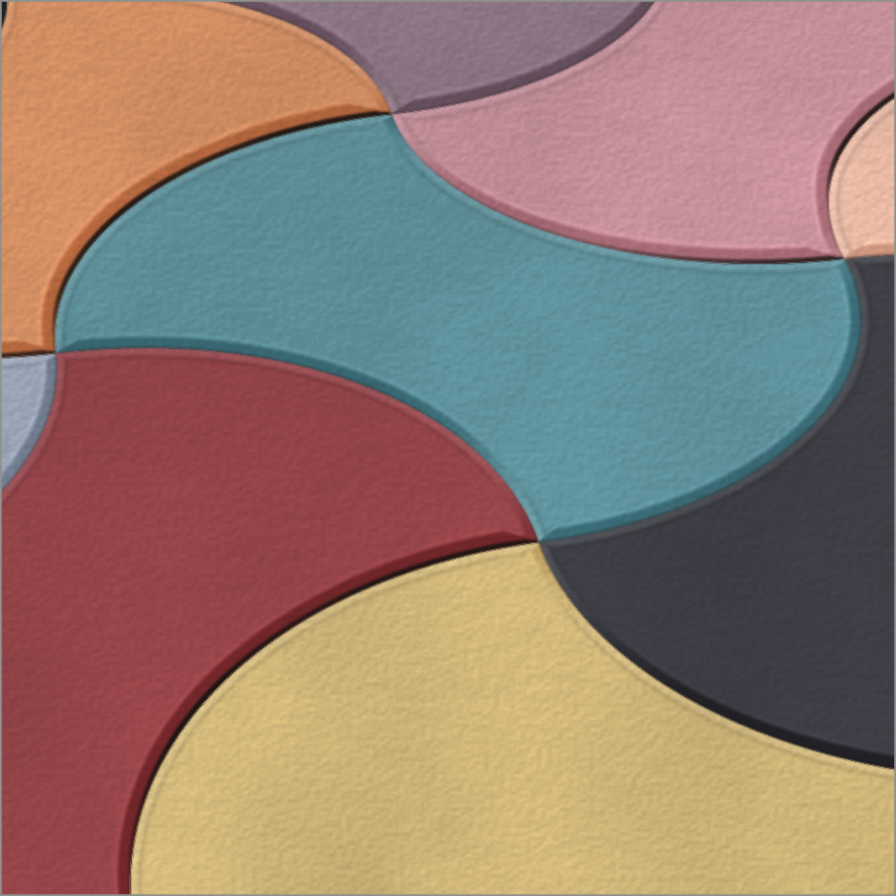
Write a WebGL 2 fragment shader that draws this pattern.

```glsl
#version 300 es
precision highp float;
// Large bevelled axe-head paving tiles seen in perspective, one colour per tile.
// A homography maps the canvas to a square lattice; each tile is a disc minus two
// neighbouring discs, shaded by distance to its edge and softened by a small kernel.

uniform vec2 u_resolution;
out vec4 fragColor;

const float DISC_RADIUS = 0.70711;          // passes through the cell corners
const float SOFTNESS = 0.0015;              // tap spacing of the softening kernel
const vec2 SHADE_DIR = vec2(0.6, -0.8);     // edges facing this way are dark
const vec3 JOINT = vec3(0.11, 0.08, 0.07);
const vec3 FRAME = vec3(0.56, 0.57, 0.55);

// Tile colours, three per lattice row from the bottom up
const vec3 PALETTE[9] = vec3[9](
    vec3(0.61, 0.65, 0.72), vec3(0.59, 0.27, 0.29), vec3(0.81, 0.71, 0.47),
    vec3(0.83, 0.56, 0.39), vec3(0.37, 0.57, 0.61), vec3(0.24, 0.24, 0.27),
    vec3(0.56, 0.47, 0.53), vec3(0.78, 0.57, 0.61), vec3(0.89, 0.71, 0.63));

float hash(vec2 p) {
    vec3 q = fract(vec3(p.xyx) * 0.1031);
    q += dot(q, q.yzx + 33.33);
    return fract((q.x + q.y) * q.z);
}

float noise(vec2 p) {
    vec2 i = floor(p), f = fract(p);
    f = f * f * (3.0 - 2.0 * f);
    return mix(mix(hash(i), hash(i + vec2(1, 0)), f.x),
               mix(hash(i + vec2(0, 1)), hash(i + vec2(1, 1)), f.x), f.y);
}

float fbm(vec2 p) {
    float sum = 0.0, amp = 0.5;
    for (int i = 0; i < 4; i++) {
        sum += amp * noise(p);
        p = p * 2.03 + 17.0;
        amp *= 0.5;
    }
    return sum;
}

// Canvas to lattice; a unit cell holds one tile
vec2 toLattice(vec2 p) {
    const mat3 VIEW = mat3(0.30115, 0.19176, 0.00275,
                           -0.42308, 0.49008, -0.10138,
                           0.23735, -0.30873, 0.28993);
    vec3 q = VIEW * vec3(p, 1.0);
    return q.xy / q.z;
}

bool isOdd(vec2 cell) { return mod(cell.x + cell.y, 2.0) > 0.5; }

// Signed distance in lattice units, negative inside; odd tiles are turned
float axeHead(vec2 uv, vec2 cell) {
    vec2 q = uv - cell - 0.5;
    if (isOdd(cell)) q = q.yx;
    float bite = DISC_RADIUS - length(vec2(q.x, abs(q.y) - 1.0));
    return max(length(q) - DISC_RADIUS, bite);
}

// Cell whose tile covers the point, allowing for neighbours that bulge in
vec2 owner(vec2 uv) {
    vec2 cell = floor(uv), q = uv - cell - 0.5;
    vec2 side = isOdd(cell) ? vec2(sign(q.x), 0.0) : vec2(0.0, sign(q.y));
    return length(q - side) < DISC_RADIUS ? cell + side : cell;
}

vec3 tileColour(vec2 cell) {
    vec2 k = mod(cell + 1.0, 3.0);
    return PALETTE[int(k.x + 0.5) + 3 * int(k.y + 0.5)];
}

// Cast surface: cloudy tone, faint streaks and fine embossed bumps
float surface(vec2 p) {
    vec2 s = p + 20.0, g = s * vec2(170.0, 215.0);
    float cloud = fbm(s * 5.0) - 0.47;
    float streak = noise(s * vec2(30.0, 150.0)) - 0.5;
    float bumps = noise(g) - noise(g + vec2(0.45, -0.6));
    float grit = noise(s.yx * vec2(410.0, 350.0)) - 0.5;
    return 1.0 + 0.16 * cloud + 0.025 * streak + 0.07 * bumps + 0.04 * grit;
}

// t is the distance inward from the edge, facing is 1 on shaded edges,
// openness widens the dark joint under a shaded edge
vec3 bevel(vec3 base, float t, float facing, float openness) {
    float shade = smoothstep(-0.25, 0.5, facing);
    float width = mix(0.010, 0.014, shade) + 0.007 * openness;
    float slope = 1.0 - smoothstep(width - 0.005, width + 0.001, t);
    vec3 deep = 0.92 * pow(base, vec3(1.45)) + 0.01;
    vec3 pale = base * 0.93 + 0.08;
    vec3 colour = mix(base, mix(pale, deep, shade), slope);

    // Crease at the foot of the slope: dark on lit edges, light on shaded ones
    float crease = exp(-pow((t - width) / 0.0028, 2.0));
    colour *= 1.0 + mix(-0.10, 0.08, shade) * crease;
    float gap = 0.005 * openness;
    float joint = openness * (1.0 - smoothstep(gap, gap + 0.003, t));
    float seam = 0.35 * shade * (1.0 - smoothstep(0.0005, 0.003, t));
    return mix(colour, JOINT, max(joint, seam));
}

// Smooth tile colour at a canvas point
vec3 paving(vec2 p) {
    const vec2 e = vec2(0.002, 0.0);
    vec2 cell = owner(toLattice(p));
    float d = axeHead(toLattice(p), cell);
    vec2 grad = vec2(axeHead(toLattice(p + e.xy), cell) - axeHead(toLattice(p - e.xy), cell),
                     axeHead(toLattice(p + e.yx), cell) - axeHead(toLattice(p - e.yx), cell)) / (2.0 * e.x);
    float steep = max(length(grad), 0.001), facing = dot(grad / steep, SHADE_DIR);
    float openness = smoothstep(0.4, 0.95, facing) * (isOdd(cell) ? 1.0 : 0.15);
    return bevel(tileColour(cell), -d / steep, facing, openness * (0.7 + 0.3 * noise(p * 9.0)));
}

void main() {
    vec2 p = gl_FragCoord.xy / u_resolution;
    vec3 colour = vec3(0.0);
    for (int i = 0; i < 9; i++) {
        vec2 tap = vec2(i % 3, i / 3) - 1.0;
        colour += paving(p + tap * SOFTNESS) / ((1.0 + abs(tap.x)) * (1.0 + abs(tap.y)) * 4.0);
    }
    vec2 border = min(p, 1.0 - p);
    float frame = 1.0 - smoothstep(0.001, 0.003, min(border.x, border.y));
    fragColor = vec4(mix(colour * surface(p), FRAME, frame), 1.0);
}
```
